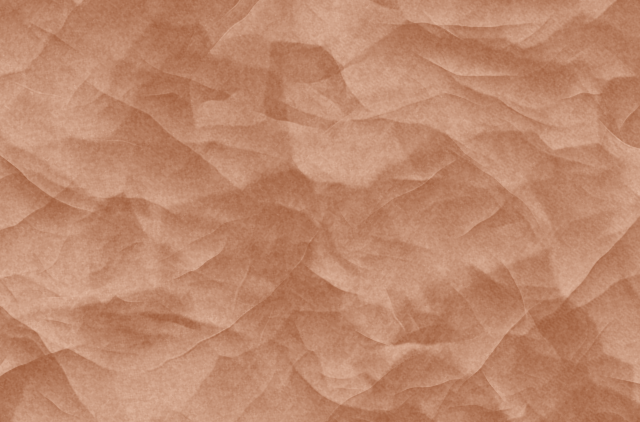
This texture is drawn by a Shadertoy shader. Its source:

```glsl
// Crumpled brown kraft paper under soft light from above.
// Tilted Voronoi facets give broad dents; scattered curved folds, sharp at the
// crease and fading to both sides, give the crumples; noise adds the fibres.

const vec3 DARK_PAPER = vec3(0.69, 0.46, 0.34);
const vec3 LIGHT_PAPER = vec3(0.82, 0.64, 0.54);
const vec2 LIGHT_DIR = vec2(0.12, 0.99);
const float BASE_TONE = 0.45;       // 0 = dark paper, 1 = light paper
const float TONE_LIMIT = 0.85;      // soft limit of light and shadow
const float FACET_GAIN = 0.88;
const float FOLD_GAIN = 1.2;
const float CREASE_GAIN = 0.62;
const float BROAD_GAIN = 0.6;
const float GRAIN_GAIN = 0.36;
const float CREASE_WIDTH = 0.0021;  // in canvas heights
const float SHARP_EDGE = 0.0016;
const float SOFT_EDGE = 0.011;
const float FALLING_ANGLE = -0.55;  // the two main fold directions
const float RISING_ANGLE = 0.78;

float hash(vec2 p) {
    return fract(sin(dot(p, vec2(127.1, 311.7))) * 43758.5453);
}

vec2 hash2(vec2 p) {
    return vec2(hash(p), hash(p + 57.3));
}

float noise(vec2 p) {
    vec2 i = floor(p), f = fract(p);
    f = f * f * (3.0 - 2.0 * f);
    return mix(mix(hash(i), hash(i + vec2(1, 0)), f.x),
               mix(hash(i + vec2(0, 1)), hash(i + vec2(1, 1)), f.x), f.y);
}

float fbm(vec2 p) {
    float sum = 0.0, amp = 0.5;
    for (int i = 0; i < 4; i++) {
        sum += amp * noise(p);
        p = mat2(1.6, 1.2, -1.2, 1.6) * p + 13.7;
        amp *= 0.5;
    }
    return sum;
}

// Bends the fold lines a little, with small kinks.
vec2 warp(vec2 p) {
    vec2 broad = vec2(fbm(p * 3.0 + 4.1), fbm(p * 3.0 + 31.8)) - 0.47;
    vec2 kinks = vec2(noise(p * 24.0), noise(p * 24.0 + 71.0)) - 0.5;
    return p + 0.11 * broad + 0.01 * kinks;
}

// Light on one layer of tilted facets, some joined softly and some sharply.
float facets(vec2 p, float cells, float seed) {
    vec2 q = p * cells + seed, home = floor(q);
    float crisp = smoothstep(0.3, 0.75, noise(p * cells * 0.9 + seed));
    float sharpness = mix(8.0, 52.0, crisp);
    float slope = 0.0, total = 0.0;
    for (int y = -1; y <= 1; y++) {
        for (int x = -1; x <= 1; x++) {
            vec2 cell = home + vec2(x, y);
            vec2 offset = q - cell - hash2(cell);
            float weight = exp(-sharpness * dot(offset, offset));
            float tilt = hash(cell + 83.2) - 0.5;
            slope += weight * (0.9 * tilt - 0.55 * dot(offset, LIGHT_DIR));
            total += weight;
        }
    }
    return slope / max(total, 1e-25);
}

// One layer of scattered folds: x = light on both flanks, y = crease line.
vec2 folds(vec2 p, float cells, float seed) {
    vec2 q = p * cells + seed, home = floor(q), sum = vec2(0.0);
    for (int y = -1; y <= 1; y++) {
        for (int x = -1; x <= 1; x++) {
            vec2 cell = home + vec2(x, y);
            vec2 offset = q - cell - hash2(cell);
            vec2 shape = hash2(cell + 11.9), flank = hash2(cell + 27.4);
            vec2 style = hash2(cell + 45.6);
            float angle = shape.x < 0.56 ? FALLING_ANGLE : RISING_ANGLE;
            angle += 1.2 * (shape.y - 0.5);
            vec2 along = vec2(cos(angle), sin(angle));
            vec2 across = vec2(-along.y, along.x);
            float u = dot(offset, along) / mix(0.55, 0.95, style.x);
            float v = dot(offset, across) + 0.35 * (style.y - 0.5) * u * u;

            float reach = max(0.0, 1.0 - u * u - v * v);
            float strength = mix(0.25, 1.0, hash(cell + 63.1)) * reach;
            float rough = hash(cell + 91.7);
            float edge = cells * mix(SHARP_EDGE, SOFT_EDGE, rough * rough);
            vec2 width = mix(vec2(0.1), vec2(0.4), flank.yx) * (0.3 + 0.7 * reach);
            float upper = mix(0.2, 1.2, flank.x) * exp(-abs(v) / width.x);
            float lower = -mix(0.2, 1.2, flank.y) * exp(-abs(v) / width.y);
            float light = mix(lower, upper, smoothstep(-edge, edge, v));
            float ridge = hash(cell + 77.7) < 0.75 ? 1.0 : -0.8;
            sum.x += ridge * strength * light * dot(across, LIGHT_DIR);

            // Worn pale crease with a thin shadow under it.
            float rim = v / (cells * CREASE_WIDTH), shade = rim + 2.0;
            float crease = exp(-rim * rim) - 0.7 * exp(-shade * shade);
            sum.y += crease * strength * (1.0 - rough);
        }
    }
    sum.y *= smoothstep(0.45, 0.75, noise(p * 18.0 + seed));
    return sum;
}

// Fibre mottling with a few pale flecks.
float fibres(vec2 p) {
    p = mat2(0.8, 0.6, -0.6, 0.8) * p;
    float grain = noise(p * 270.0) + 0.8 * noise(p * 150.0 + 9.0) - 0.9;
    float flecks = smoothstep(0.84, 1.0, noise(p * 160.0 + 40.0));
    return grain + 0.45 * (fbm(p * 45.0 + 5.0) - 0.47) + 0.5 * flecks;
}

void mainImage(out vec4 fragColor, in vec2 fragCoord) {
    vec2 p = fragCoord / iResolution.y;
    vec2 bent = warp(p);
    float crumple = smoothstep(0.25, 0.75, noise(p * 4.0 + 23.0));

    float dents = facets(bent, 3.2, 5.0) + 0.85 * facets(bent, 6.5, 29.0)
                + 0.45 * crumple * facets(bent, 12.0, 53.0);
    vec2 crumples = folds(bent, 2.6, 3.0) + folds(bent, 4.6, 17.0)
                  + 0.7 * folds(bent, 8.5, 41.0)
                  + 0.55 * crumple * folds(bent, 15.0, 67.0);

    float relief = FACET_GAIN * dents + FOLD_GAIN * crumples.x
                 + CREASE_GAIN * crumples.y + BROAD_GAIN * (fbm(p * 2.2 + 60.0) - 0.47);
    relief /= sqrt(1.0 + relief * relief / (TONE_LIMIT * TONE_LIMIT));
    float tone = BASE_TONE + relief + GRAIN_GAIN * fibres(p);
    fragColor = vec4(mix(DARK_PAPER, LIGHT_PAPER, tone), 1.0);
}
```
